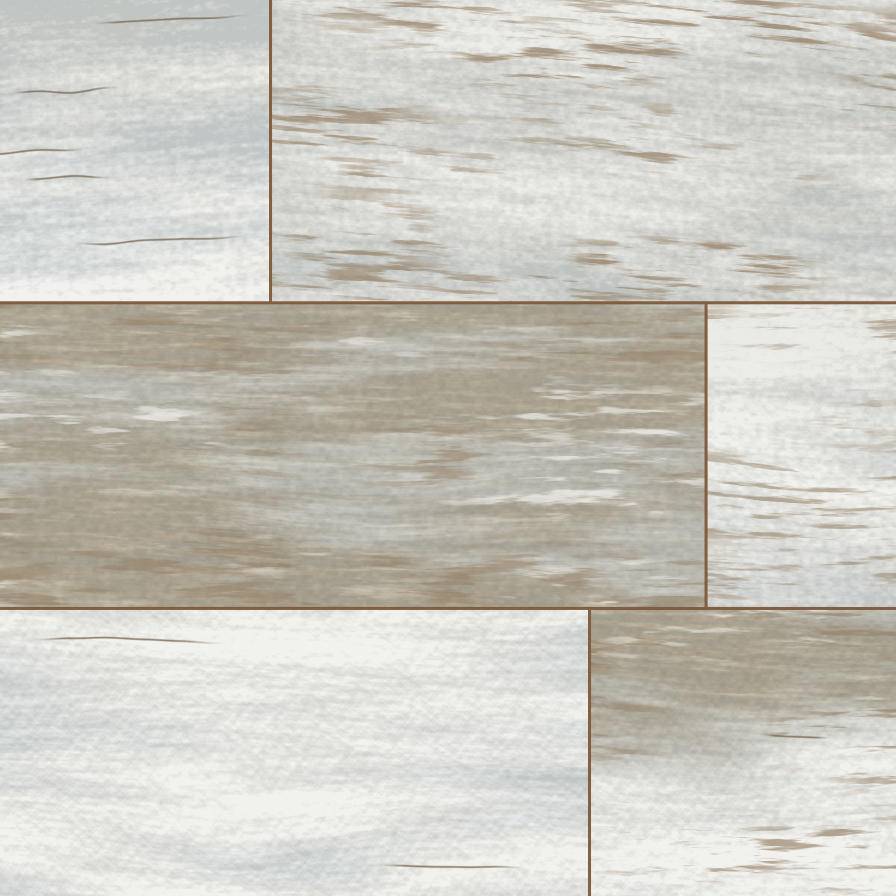
Reproduce this texture procedurally as a WebGL 2 fragment shader.

```glsl
#version 300 es
precision highp float;
// Whitewashed wooden planks in three staggered courses with thin brown joints.

#define COURSE_HEIGHT 0.341
#define COURSE_SHIFT 0.003
#define JOINT_HALF_WIDTH 0.0017
#define CRACK_HALF_WIDTH 0.0009
#define CRACKS 7
#define WHITE vec3(0.945, 0.945, 0.93)
#define SILVER vec3(0.765, 0.775, 0.76)
#define TAUPE vec3(0.665, 0.63, 0.555)
#define ASH vec3(0.725, 0.72, 0.685)
#define BROWN vec3(0.57, 0.48, 0.37)
#define JOINT vec3(0.49, 0.35, 0.23)

uniform vec2 u_resolution;
out vec4 fragColor;

// Per plank: paleness at top and bottom, wood tint at top and bottom.
const vec4 TONE[6] = vec4[6](
  vec4(0.15, 1.05, 0.0, 0.0), vec4(0.45, 0.5, 0.1, 0.08),
  vec4(0.3, 0.3, 0.93, 0.95), vec4(1.0, 0.55, 0.12, 0.0),
  vec4(0.75, 0.8, 0.0, 0.0), vec4(0.1, 1.0, 0.95, 0.0));
// Per plank: brown streaks, share of cracks, downward slant of the grain.
const vec3 WEAR[6] = vec3[6](
  vec3(0.0, 0.85, -0.05), vec3(0.85, 0.25, 0.07),
  vec3(0.6, 0.0, 0.02), vec3(0.65, 0.0, 0.0),
  vec3(0.0, 0.35, 0.02), vec3(0.75, 0.2, 0.04));
// Joint position in each course, from the top down.
const float JOINT_X[3] = float[3](0.302, 0.788, 0.658);

float hash(vec2 p) {
  return fract(sin(dot(p, vec2(127.1, 311.7))) * 43758.5453);
}

float noise(vec2 p) {
  vec2 i = floor(p), f = fract(p);
  f = f * f * (3.0 - 2.0 * f);
  return mix(mix(hash(i), hash(i + vec2(1, 0)), f.x),
             mix(hash(i + vec2(0, 1)), hash(i + vec2(1, 1)), f.x), f.y);
}

float fbm(vec2 p) {
  float sum = 0.0, gain = 0.533;
  for (int i = 0; i < 4; i++) {
    sum += gain * noise(p);
    p = p * 2.03 + 7.1;
    gain *= 0.5;
  }
  return sum;
}

// Thin tapering splits that follow the grain; x and y in canvas units.
float cracks(vec2 p, float left, float width, float share, float seed, float px) {
  float ink = 0.0;
  for (int i = 0; i < CRACKS; i++) {
    vec2 key = vec2(float(i), seed * 5.0);
    float start = left + width * (hash(key + 0.3) * 0.9 - 0.2);
    float along = (p.x - start) / mix(0.07, 0.24, hash(key + 0.7));
    float y = (float(i) + 0.2 + 0.6 * hash(key)) * COURSE_HEIGHT / float(CRACKS);
    float wobble = 0.005 * (noise(vec2(p.x * 25.0, key.x + seed * 9.0)) - 0.5);
    float line = 1.0 - smoothstep(0.0, CRACK_HALF_WIDTH + px, abs(p.y - y - wobble));
    float taper = smoothstep(0.0, 0.2, along) * (1.0 - smoothstep(0.7, 1.0, along));
    ink = max(ink, line * taper * step(hash(key + 1.9), share));
  }
  return ink;
}

void main() {
  vec2 uv = gl_FragCoord.xy / u_resolution;
  float px = 1.0 / u_resolution.y;

  // Find the course and the plank in it, counted from the top.
  float depth = 1.0 - uv.y + COURSE_SHIFT;
  int course = clamp(int(floor(depth / COURSE_HEIGHT)), 0, 2);
  float jointX = JOINT_X[course];
  int side = uv.x > jointX ? 1 : 0;
  int plank = course * 2 + side;
  float seed = float(plank) + 1.0;
  float y = depth - float(course) * COURSE_HEIGHT;
  float v = y / COURSE_HEIGHT;
  vec4 tone = TONE[plank];
  vec3 wear = WEAR[plank];

  // Slanted, gently warped grain at several scales.
  float left = side == 1 ? jointX : 0.0;
  float width = side == 1 ? 1.0 - jointX : jointX;
  vec2 p = vec2(uv.x, y - wear.z * (uv.x - left)) + seed * vec2(1.7, 2.3);
  p.y += 0.025 * (noise(p * vec2(4.0, 8.0)) - 0.5);
  float bands = fbm(p * vec2(2.5, 17.0)) - 0.5;
  float fibre = fbm(p * vec2(13.0, 150.0)) - 0.5;
  float speck = fbm(p * vec2(150.0, 210.0)) - 0.5;
  float patches = fbm(p * vec2(5.0, 15.0) + 9.0);

  // Whitewash, with cool bands, over tinted wood.
  float pale = mix(tone.x, tone.y, v) + 1.5 * bands + 0.7 * fibre + 0.8 * speck;
  vec3 wash = mix(SILVER, WHITE, clamp(pale, 0.0, 1.0));
  wash += vec3(-0.012, 0.0, 0.012) * smoothstep(0.0, 0.25, -bands);
  vec3 wood = mix(TAUPE, ASH, smoothstep(-0.15, 0.15, bands + 0.3 * fibre));
  wood += 0.22 * fibre + 0.1 * speck;
  float tint = mix(tone.z, tone.w, smoothstep(0.15, 0.65, v + 0.5 * bands));
  vec3 color = mix(wash, wood, clamp(tint * (1.0 + 0.8 * fibre), 0.0, 1.0));

  // Brown streaks, pale scuffs and cracks.
  float streak = smoothstep(0.5, 0.7, fbm(p * vec2(15.0, 140.0) + 31.0));
  streak *= smoothstep(0.36, 0.66, patches) * wear.x;
  color = mix(color, BROWN, 0.85 * streak);
  float scuff = smoothstep(0.54, 0.74, fbm(p * vec2(18.0, 120.0) + 57.0));
  scuff *= smoothstep(0.35, 0.65, fbm(p * vec2(4.0, 18.0) + 73.0));
  color = mix(color, WHITE, 0.75 * scuff * tint);
  vec2 grainPoint = vec2(uv.x, y - wear.z * (uv.x - left));
  float split = cracks(grainPoint, left, width, wear.y, seed, px);
  color = mix(color, BROWN * 0.8, 0.75 * split);

  // Joints between courses and between the planks of a course.
  float edge = min(min(y, COURSE_HEIGHT - y), abs(uv.x - jointX));
  float joint = 1.0 - smoothstep(-0.5 * px, 0.5 * px, edge - JOINT_HALF_WIDTH);
  fragColor = vec4(mix(color, JOINT, 0.95 * joint), 1.0);
}
```
